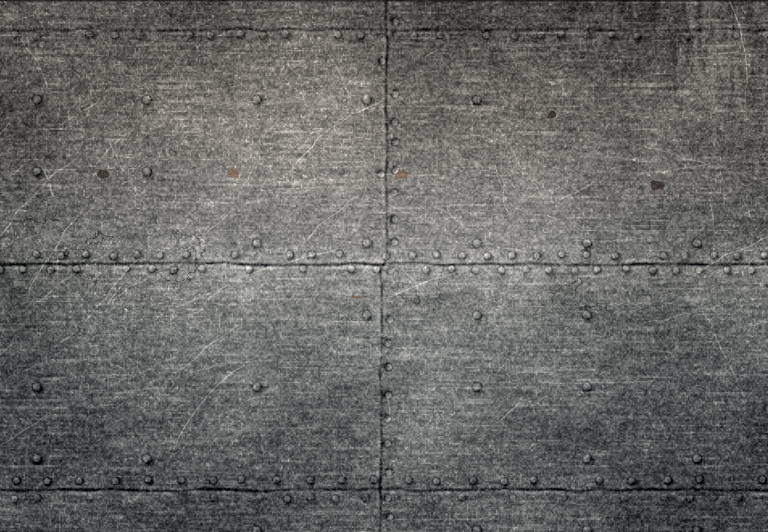
A Shadertoy shader for this texture:

```glsl
// Worn riveted metal sheets: three horizontal seams crossed by one vertical seam.
// A soft glow sets the base tone; grain, scratches, rivets and paint chips are
// layered on as brightness changes, then the tone is tinted cool to warm.

float hash(vec2 p) {
    vec3 q = fract(p.xyx * vec3(0.1031, 0.1030, 0.0973));
    q += dot(q, q.yzx + 33.33);
    return fract((q.x + q.y) * q.z);
}

float noise(vec2 p) {
    vec2 i = floor(p), f = fract(p);
    f = f * f * (3.0 - 2.0 * f);
    vec2 e = vec2(0.0, 1.0);
    return mix(mix(hash(i), hash(i + e.yx), f.x),
               mix(hash(i + e.xy), hash(i + e.yy), f.x), f.y);
}

float fbm(vec2 p) {
    float sum = 0.0, amp = 0.5;
    for (int i = 0; i < 5; i++) {
        sum += amp * noise(p);
        p = p * 2.03 + 17.3;
        amp *= 0.5;
    }
    return sum;
}

// Domed rivet: lit from the upper left, with a dark rim and a cast shadow
float rivet(vec2 d, float radius, float px) {
    float r = length(d);
    float dome = smoothstep(radius + px, radius - px, r);
    float lit = dot(d, vec2(-0.6, 0.8)) / radius;
    float rim = exp(-pow((r - radius) / (0.3 * radius), 2.0));
    float shadow = smoothstep(1.9 * radius, 0.6 * radius, length(d - radius * vec2(0.4, -0.5)));
    return dome * (0.06 + 0.17 * lit) - 0.14 * rim - 0.13 * shadow * (1.0 - dome);
}

// Row of rivets along q.x, each slightly displaced, some missing
float rivetRow(vec2 q, float spacing, float keep, float seed, float px) {
    float id = floor(q.x / spacing);
    vec2 jitter = vec2(hash(vec2(id, seed)), hash(vec2(id, seed + 5.0))) - 0.5;
    vec2 d = vec2(q.x - (id + 0.5) * spacing, q.y) - jitter * vec2(0.012, 0.005);
    return rivet(d, 0.0068, px) * step(hash(vec2(id, seed + 9.0)), keep);
}

// Dark groove along q.x with a worn bright lip on either side
float seam(vec2 q, float seed) {
    float y = q.y + 0.005 * (noise(vec2(q.x * 24.0, seed)) - 0.5);
    float wear = noise(vec2(q.x * 35.0, seed + 4.0));
    float groove = exp(-pow(y / 0.0028, 2.0));
    float lip = exp(-pow((y + 0.006) / 0.003, 2.0)) + 0.5 * exp(-pow((y - 0.007) / 0.003, 2.0));
    return 0.17 * wear * lip - (0.2 + 0.18 * wear) * groove;
}

// Curved scratches, dense and fanned out toward the left
float scratches(vec2 p, float aspect, float px) {
    float sum = 0.0;
    for (int i = 0; i < 90; i++) {
        float k = float(i);
        vec2 a = vec2(hash(vec2(k, 1.0)), hash(vec2(k, 2.0)));
        vec2 b = vec2(hash(vec2(k, 3.0)), hash(vec2(k, 4.0)));
        vec2 center = vec2(aspect * pow(a.x, 1.7), 0.15 + 0.8 * a.y);
        float fan = 1.0 - smoothstep(0.2, 0.8, center.x);
        float angle = mix((b.x - 0.5) * 1.6, 0.1 + 0.9 * b.x, fan);
        if (hash(vec2(k, 7.0)) < 0.16) angle = -0.8 - 0.6 * b.x;
        float halfLength = 0.025 + 0.14 * b.y * b.y;
        vec2 d = p - center;
        d = vec2(dot(d, vec2(cos(angle), sin(angle))), dot(d, vec2(-sin(angle), cos(angle))));
        d.y += (hash(vec2(k, 5.0)) - 0.3) * 1.8 * d.x * d.x + 0.006 * (noise(vec2(d.x * 40.0, k)) - 0.5);
        float width = 0.0007 + 0.0008 * hash(vec2(k, 6.0));
        float line = smoothstep(width + px, max(width - px, 0.0), abs(d.y));
        sum += line * smoothstep(halfLength, halfLength * 0.5, abs(d.x)) * (0.25 + 0.75 * b.x);
    }
    return min(sum, 1.2) * (0.35 + 0.65 * noise(p * 130.0));
}

void mainImage(out vec4 fragColor, in vec2 fragCoord) {
    vec2 p = fragCoord / iResolution.y;
    float aspect = iResolution.x / iResolution.y, px = 0.8 / iResolution.y;

    // Base glow, cloudy stains and fine weathering
    vec2 g = (p - vec2(0.5 * aspect, 0.53)) / vec2(0.62, 0.36);
    float glow = exp(-dot(g, g));
    float stain = fbm(p * 5.0 + 3.0);
    float tone = 0.27 + 0.29 * glow + 0.26 * (stain - 0.47);
    tone += 0.07 * exp(-pow((p.y - 0.5) / 0.05, 2.0)) * smoothstep(0.1, 0.5, p.x);
    tone += 0.20 * (noise(p * 330.0) - 0.5) + 0.13 * (noise(p * 140.0 + 8.0) - 0.5);
    tone += 0.10 * (noise(p * vec2(28.0, 260.0)) - 0.5);
    tone += 0.15 * smoothstep(0.72, 0.95, noise(p * 240.0 + 31.0)) * (0.4 + stain);
    tone += 0.14 * smoothstep(0.62, 0.9, noise(p * vec2(9.0, 210.0) + 5.0)) * noise(p * 45.0);
    float corner = smoothstep(1.1, 1.35, p.x) * smoothstep(0.72, 0.9, p.y);
    tone += 0.2 * corner * (noise(p * vec2(130.0, 18.0)) - 0.4);

    // Scratches and thin curled edges of lifted paint
    tone += 0.27 * scratches(p, aspect, px);
    float curl = abs(fbm(p * 15.0 + 40.0) - 0.52);
    float curlArea = smoothstep(0.52, 0.72, noise(p * 11.0 + 2.0)) * exp(-pow((p.y - 0.52) / 0.2, 2.0));
    tone -= 0.16 * smoothstep(0.016, 0.004, curl) * curlArea;

    // Seams with their rivet rows
    float pitch = 0.047;
    float column = p.x - mix(0.716, 0.727, smoothstep(0.48, 0.52, p.y));
    tone += 0.45 * seam(p - vec2(0.0, 0.944), 1.0) + seam(p - vec2(0.0, 0.504), 2.0);
    tone += 0.75 * seam(p - vec2(0.0, 0.079), 3.0) + 0.7 * seam(vec2(p.y, column), 4.0);
    tone += 0.7 * rivetRow(p - vec2(0.0, 0.934), pitch, 0.8, 11.0, px);
    tone += rivetRow(p - vec2(0.0, 0.520), pitch, 0.85, 12.0, px);
    tone += rivetRow(p - vec2(0.5 * pitch, 0.493), pitch, 0.85, 13.0, px);
    tone += rivetRow(p - vec2(0.0, 0.097), 1.3 * pitch, 0.8, 14.0, px);
    tone += 0.7 * rivetRow(p - vec2(0.0, 0.064), pitch, 0.5, 15.0, px);
    tone += rivetRow(vec2(p.y, column - 0.015), pitch, 0.95, 16.0, px);
    tone += rivetRow(vec2(p.y, column + 0.010), 1.5 * pitch, 0.3 * step(0.5, p.y), 17.0, px);

    // Lone rivets on a wide grid inside the sheets
    vec2 grid = vec2(0.2068, 0.135), cell = floor((p - vec2(-0.034, 0.07)) / grid);
    vec2 lone = p - vec2(-0.034, 0.07) - (cell + 0.5) * grid;
    tone += rivet(lone, 0.008, px) * step(hash(cell + 60.0), 0.6) * step(cell.y, 5.5);

    // Cool shadows and lower half, warm upper half
    float warmth = 0.6 * smoothstep(0.25, 0.85, p.y) + 0.9 * (tone - 0.4);
    vec3 color = tone + mix(vec3(-0.018, 0.004, 0.008), vec3(0.022, 0.004, -0.024), clamp(warmth + 0.2, 0.0, 1.0));

    // Ragged chips: bare dark metal or rust
    vec2 chipCell = floor(p / 0.12);
    float pick = hash(chipCell + 21.0);
    vec2 chip = p - (chipCell + 0.3 + 0.4 * vec2(hash(chipCell + 3.0), hash(chipCell + 7.0))) * 0.12;
    float ragged = length(chip * vec2(0.8, 1.2)) + 0.016 * (noise(p * 75.0) - 0.5);
    float chipMask = smoothstep(0.010, 0.008, ragged) * step(pick, 0.2) * step(0.44, p.y) * step(p.y, 0.84);
    vec3 chipColor = pick < 0.1 ? vec3(0.23, 0.20, 0.18) : vec3(0.50, 0.39, 0.31);
    color = mix(color, chipColor + 0.3 * (tone - 0.5), 0.8 * chipMask);

    color *= 1.0 - 0.6 * smoothstep(0.995, 1.0, p.y);
    fragColor = vec4(clamp(color, 0.0, 1.0), 1.0);
}
```
